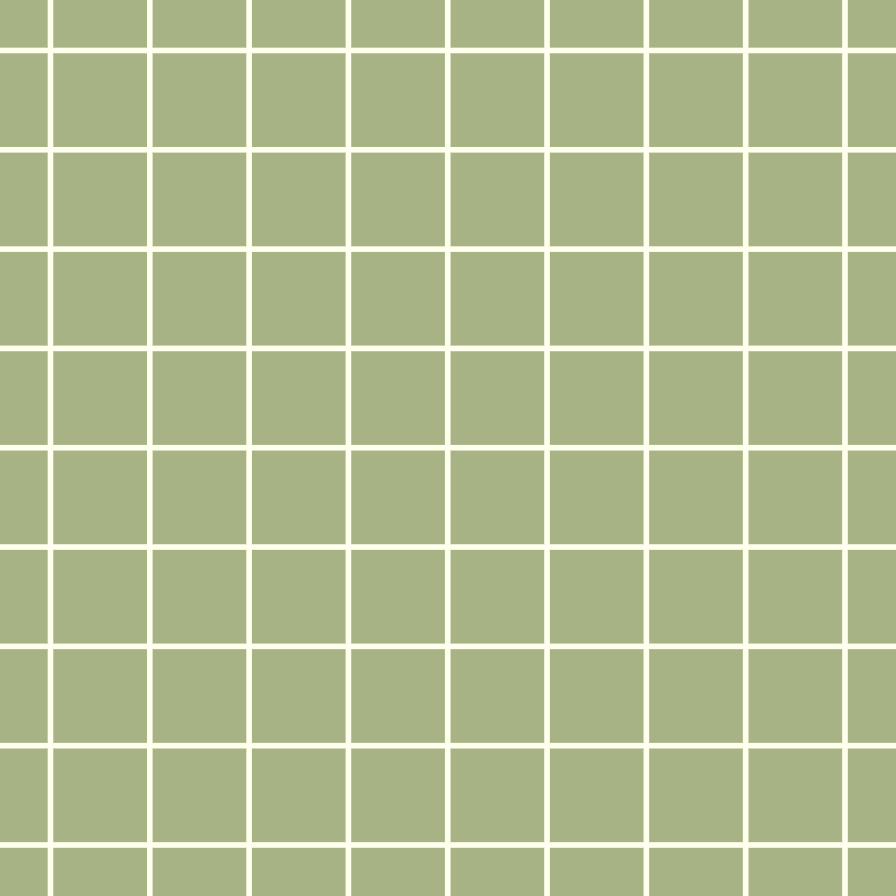
This pattern is drawn by a three.js fragment shader. Its source:

```glsl
// Sage green ground ruled into squares by a thin ivory windowpane grid.

varying vec2 vUv;

const vec3 GROUND_COLOR = vec3(0.653, 0.698, 0.520);
const vec3 LINE_COLOR = vec3(1.0, 1.0, 0.93);
const float REPEATS = 9.022;                     // squares across and up
const float LINE_WIDTH = 0.0063;                 // fraction of the canvas
const vec2 GRID_CENTER = vec2(0.4997, 0.5003);   // crossing nearest the middle

// Distance from the nearest grid line on each axis, in canvas units.
vec2 gridLineDistance(vec2 p) {
  vec2 cell = (p - GRID_CENTER) * REPEATS;
  return abs(fract(cell + 0.5) - 0.5) / REPEATS;
}

void main() {
  // Smooth each line edge over about one pixel.
  vec2 edge = max(fwidth(vUv), vec2(0.0001));
  vec2 coverage = clamp((0.5 * LINE_WIDTH - gridLineDistance(vUv)) / edge + 0.5, 0.0, 1.0);

  // Upright and level lines join without a seam.
  float grid = max(coverage.x, coverage.y);
  gl_FragColor = vec4(mix(GROUND_COLOR, LINE_COLOR, grid), 1.0);
}
```
